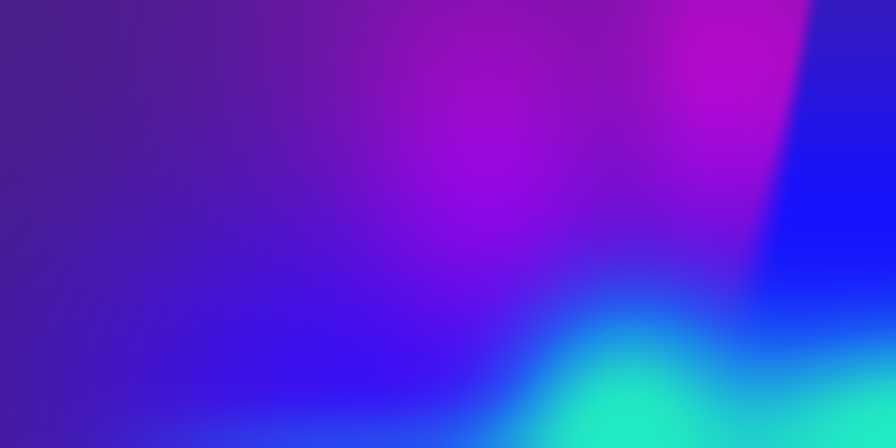
A Shadertoy shader for this background:

```glsl
// A soft mesh-like gradient: dusky violet on the left, two magenta glows,
// a blue panel with a slanted edge on the right, and teal light from below.
// Each layer is a Gaussian or smoothstep mask blended over the one before.

const vec3 DUSK    = vec3(0.29, 0.12, 0.54);
const vec3 PLUM    = vec3(0.36, 0.10, 0.61);
const vec3 ORCHID  = vec3(0.47, 0.08, 0.65);
const vec3 INDIGO  = vec3(0.21, 0.06, 0.96);
const vec3 MAGENTA = vec3(0.71, 0.04, 0.79);
const vec3 PURPLE  = vec3(0.62, 0.02, 0.96);
const vec3 NAVY    = vec3(0.21, 0.10, 0.75);
const vec3 BLUE    = vec3(0.09, 0.07, 0.99);
const vec3 AZURE   = vec3(0.10, 0.45, 0.94);
const vec3 TEAL    = vec3(0.13, 0.92, 0.76);

// Elliptical Gaussian falloff, 1 at the centre.
float glow(vec2 p, vec2 center, vec2 radius) {
    vec2 d = (p - center) / radius;
    return exp(-dot(d, d));
}

// Combines two light masks without exceeding 1.
float screenBlend(float a, float b) {
    return 1.0 - (1.0 - a) * (1.0 - b);
}

// Violet backdrop that warms to the right and turns indigo near the bottom.
vec3 backdrop(vec2 p) {
    vec3 color = mix(DUSK, PLUM, smoothstep(0.0, 0.7, p.x));
    color = mix(color, ORCHID, smoothstep(0.4, 1.05, p.x));
    vec2 q = vec2(min(p.x, 0.85), p.y);
    return mix(color, INDIGO, glow(q, vec2(0.85, 0.12), vec2(0.72, 0.45)));
}

// Two magenta glows; the second fades more slowly toward the right.
vec3 addMagenta(vec3 color, vec2 p) {
    vec3 tint = mix(PURPLE, MAGENTA, smoothstep(0.4, 0.95, p.y));
    float middle = glow(p, vec2(1.09, 0.66), vec2(0.27, 0.36));
    float rightRadius = p.x < 1.6 ? 0.19 : 0.42;
    float right = glow(p, vec2(1.60, 0.83), vec2(rightRadius, 0.37));
    color = mix(color, tint * vec3(0.93, 1.0, 0.98), 0.96 * middle);
    return mix(color, tint, right);
}

// Blue panel whose slanted left edge softens on the way down.
vec3 addPanel(vec3 color, vec2 p) {
    float depth = 1.0 - p.y;
    float edge = 1.81 - 0.17 * depth - 0.07 * depth * depth;
    float softness = 0.025 + 0.10 * depth * depth;
    float mask = smoothstep(edge - softness, edge + softness, p.x);
    vec3 panel = mix(BLUE, NAVY, smoothstep(0.5, 1.05, p.y));
    return mix(color, panel, mask);
}

// Light rising from the lower edge, from azure to teal as it gets stronger.
vec3 addFloorLight(vec3 color, vec2 p) {
    float center = glow(p, vec2(1.40, 0.0), vec2(0.27, 0.32));
    float corner = glow(p, vec2(2.05, 0.0), vec2(0.49, 0.28));
    float strip = 0.32 * smoothstep(-0.1, 0.8, p.x) * exp(-p.y * p.y / 0.012);
    float light = screenBlend(screenBlend(center, corner), strip);
    color = mix(color, AZURE, smoothstep(0.0, 0.6, light));
    return mix(color, TEAL, smoothstep(0.35, 1.0, light));
}

void mainImage(out vec4 fragColor, in vec2 fragCoord) {
    // x spans 0 to 2 and y spans 0 to 1.
    vec2 p = fragCoord / iResolution.xy * vec2(2.0, 1.0);

    vec3 color = backdrop(p);
    color = addMagenta(color, p);
    color = addPanel(color, p);
    color = addFloorLight(color, p);

    fragColor = vec4(color, 1.0);
}
```
